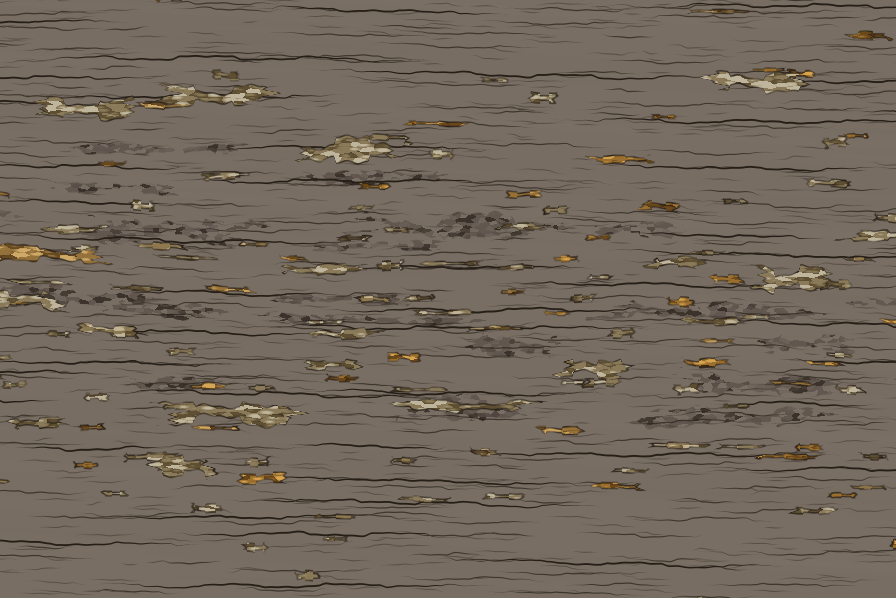
This texture is drawn by a WebGL 1 fragment shader. Its source:

```glsl
precision highp float;
// Weathered paint on wood: flat taupe paint split by fine horizontal cracks,
// with ragged flakes opening onto streaky wood and worn patches of primer.
// Flakes and cracks are scattered on jittered grids; grain is cellular noise.

uniform vec2 u_resolution;

const vec3 PAINT = vec3(0.47, 0.43, 0.39);
const vec3 PRIMER = vec3(0.38, 0.34, 0.31);
const vec3 WOOD_DARK = vec3(0.21, 0.17, 0.12);
const vec3 WOOD_BROWN = vec3(0.37, 0.31, 0.20);
const vec3 WOOD_TAN = vec3(0.54, 0.48, 0.35);
const vec3 WOOD_PALE = vec3(0.75, 0.71, 0.61);
const vec3 OCHRE_TINT = vec3(1.12, 0.90, 0.50);
const vec3 CRACK = vec3(0.15, 0.12, 0.09);

const float BAND_CENTRE = 0.46;   // height of the most worn zone
const float BAND_WIDTH = 0.19;
const vec2 GRAIN_SCALE = vec2(48.0, 170.0);
const vec2 SPECKLE_SCALE = vec2(75.0, 165.0);
const float RIM_WIDTH = 0.0026;   // dark edge around the flakes
const float GRAIN_TILT = 0.012;

vec2 hash2(vec2 p) {
  vec2 k = vec2(dot(p, vec2(127.1, 311.7)), dot(p, vec2(269.5, 183.3)));
  return fract(sin(k) * 43758.5453);
}

// Layered sines, roughly -1 to 1
float ripple(float x, float seed) {
  return 0.5 * sin(x * 37.0 + seed) + 0.3 * sin(x * 91.0 + seed * 1.7)
       + 0.2 * sin(x * 203.0 + seed * 2.9);
}

float wornBand(float y) {
  float t = (y - BAND_CENTRE) / BAND_WIDTH;
  return exp(-t * t);
}

// Cellular noise: x = distance to the nearest point, y = its random value
vec2 cellular(vec2 p) {
  vec2 nearest = vec2(9.0, 0.0);
  for (int j = -1; j <= 1; j++) {
    for (int i = -1; i <= 1; i++) {
      vec2 id = floor(p) + vec2(float(i), float(j));
      vec2 r = hash2(id);
      float d = length(id + r - p);
      if (d < nearest.x) nearest = vec2(d, fract(r.x * 7.3 + r.y * 3.1));
    }
  }
  return nearest;
}

// Ragged flakes: x = signed distance, y = random tone of the nearest flake
vec2 flakes(vec2 p, vec2 cell, vec2 halfSize, float amount, float base, float salt) {
  vec2 best = vec2(1.0, 0.0);
  for (int j = -1; j <= 1; j++) {
    for (int i = -1; i <= 1; i++) {
      vec2 id = floor(p / cell) + vec2(float(i), float(j));
      vec2 r = hash2(id + salt);
      vec2 s = hash2(id + salt + 19.7);
      vec2 pick = hash2(id + salt + 43.1);
      vec2 centre = (id + r) * cell;
      vec2 q = p - centre;
      vec2 h = halfSize * mix(vec2(0.35), vec2(1.0), s * s);
      float ledge = smoothstep(-0.15, 0.15, sin(q.x / h.x * 4.0 + r.y * 20.0));
      q.y += h.y * 0.45 * ripple(p.x, r.x * 40.0);
      q.x += h.x * 0.45 * ripple(p.y * 3.0, s.y * 40.0);
      h.y *= mix(0.5, 1.1, ledge);
      vec2 e = abs(q) - h;
      float d = max(e.x * 0.6, e.y);
      float chance = amount * mix(base, 1.0, wornBand(centre.y));
      if (pick.x < chance && d < best.x) best = vec2(d, pick.y);
    }
  }
  return best;
}

// Tapered, jogging cracks along the grain: returns ink coverage
float cracks(vec2 p, vec2 cell, float thickness, float amount, float salt, float px) {
  float ink = 0.0;
  for (int j = -1; j <= 1; j++) {
    for (int i = -1; i <= 1; i++) {
      vec2 id = floor(p / cell) + vec2(float(i), float(j));
      vec2 r = hash2(id + salt);
      vec2 s = hash2(id + salt + 31.3);
      vec2 q = p - (id + r) * cell;
      float u = q.x / (cell.x * mix(0.2, 0.75, s.x));
      float jog = clamp(6.0 * sin(p.x * 31.0 + r.x * 50.0), -1.0, 1.0);
      float dy = abs(q.y + 0.0022 * ripple(p.x, r.y * 50.0) + 0.0016 * jog);
      float w = thickness * max(0.0, 1.0 - u * u);
      float cover = clamp((w - dy) / px + 0.5, 0.0, 1.0) * min(1.0, 2.0 * w / px);
      ink = max(ink, cover * step(s.y, amount));
    }
  }
  return ink;
}

vec3 woodColor(vec2 p, float tone, float paleness) {
  vec2 grain = cellular(p * GRAIN_SCALE);
  float t = grain.y * 0.8 + 0.28 - 0.3 * grain.x + paleness;
  vec3 c = mix(WOOD_DARK, WOOD_BROWN, smoothstep(0.08, 0.26, t));
  c = mix(c, WOOD_TAN, smoothstep(0.36, 0.54, t));
  c = mix(c, WOOD_PALE, smoothstep(0.74, 0.90, t));
  return c * mix(vec3(1.0), OCHRE_TINT, smoothstep(0.45, 0.85, tone));
}

void main() {
  float px = 1.0 / u_resolution.y;
  vec2 p = gl_FragCoord.xy * px;
  p.y += GRAIN_TILT * p.x + 0.003 * sin(p.x * 6.0 + p.y * 9.0);

  // Paint, then worn primer
  vec3 color = PAINT * (1.0 + 0.012 * ripple(p.y, p.x * 3.0));
  float primer = flakes(p, vec2(0.35, 0.07), vec2(0.20, 0.022), 0.7, 0.0, 5.0).x;
  vec2 speckle = cellular(p * SPECKLE_SCALE);
  vec3 worn = mix(PAINT, PRIMER, smoothstep(0.15, 0.5, speckle.y));
  worn = mix(worn, CRACK, 0.65 * smoothstep(0.78, 0.95, speckle.y));
  color = mix(color, worn, 1.0 - smoothstep(-px, px, primer));

  // Fine, medium and long cracks
  float ink = 0.4 * cracks(p, vec2(0.08, 0.013), 0.0009, 0.40, 11.0, px);
  ink = max(ink, 0.7 * cracks(p, vec2(0.20, 0.026), 0.0011, 0.65, 23.0, px));
  ink = max(ink, cracks(p, vec2(0.50, 0.060), 0.0016, 0.60, 37.0, px));
  color = mix(color, CRACK, ink);

  // Flakes down to the wood, with a broken dark rim
  vec2 small = flakes(p, vec2(0.11, 0.042), vec2(0.050, 0.0080), 0.6, 0.35, 53.0);
  vec2 large = flakes(p, vec2(0.30, 0.080), vec2(0.130, 0.0200), 0.5, 0.20, 71.0);
  bool isLarge = large.x < small.x;
  vec2 flake = isLarge ? large : small;
  vec3 wood = woodColor(p, flake.y - (isLarge ? 0.25 : 0.0), isLarge ? 0.10 : 0.03);
  color = mix(color, wood, 1.0 - smoothstep(-0.5 * px, 0.5 * px, flake.x));
  float rim = 1.0 - smoothstep(0.0, max(RIM_WIDTH, px), abs(flake.x));
  rim *= 0.6 + 0.4 * ripple(p.x * 1.5, p.y * 60.0);
  gl_FragColor = vec4(mix(color, CRACK, rim), 1.0);
}
```
